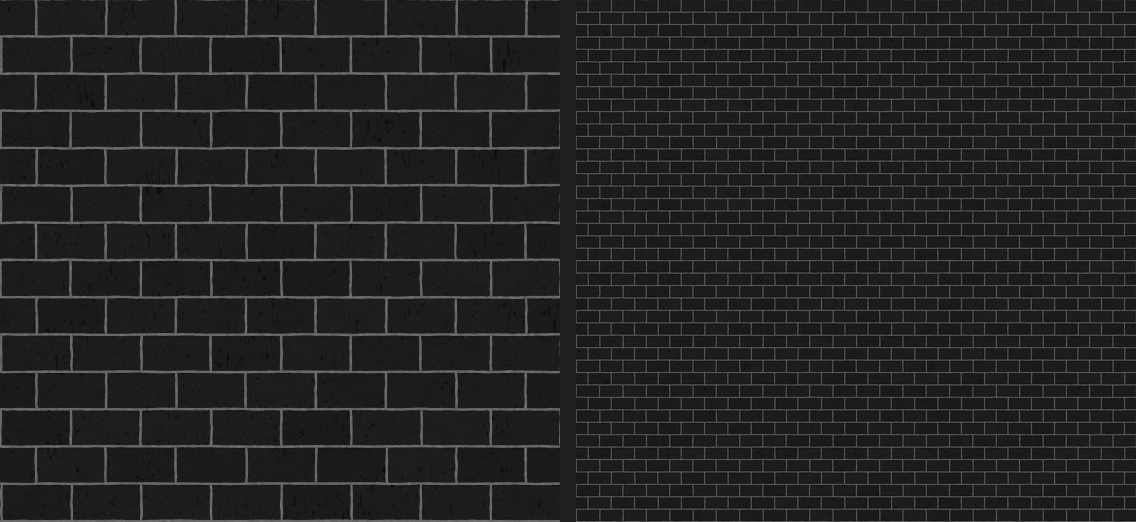
Left: one tile. Right: repeated 3 by 3.
Give the GLSL for this texture, as a Shadertoy shader.

```glsl
// Wall of dark bricks in running bond with thin grey mortar joints, seamless.
#define GRID vec2(8.0, 14.0)        // bricks across, courses up
#define SHIFT vec2(0.015, 0.026)    // joint position within a cell
#define BRICK_RATIO 0.534           // course height / brick length
#define JOINT_HALF 0.0175           // half joint width, in brick lengths
#define JOINT_JITTER 0.018          // sideways scatter of upright joints
#define EDGE_WOBBLE 0.010           // unevenness of joint edges
#define BRICK_SHADE 0.109
#define MORTAR_SHADE 0.41
#define SHADE_VARIATION 0.012       // tone spread between bricks
#define CRACK_DEPTH 0.050
#define PIT_DEPTH 0.045

float hash(vec2 p) {
    return fract(sin(dot(p, vec2(127.1, 311.7))) * 43758.5);
}

// Value noise over a lattice of 'cells' per canvas; wraps at the edges.
float noise(vec2 uv, vec2 cells, float seed) {
    vec2 p = uv * cells;
    vec2 i = floor(p), f = p - i;
    f = f * f * (3.0 - 2.0 * f);
    vec2 a = mod(i, cells), b = mod(i + 1.0, cells);
    float low = mix(hash(a + seed), hash(vec2(b.x, a.y) + seed), f.x);
    float high = mix(hash(vec2(a.x, b.y) + seed), hash(b + seed), f.x);
    return mix(low, high, f.y);
}

void mainImage(out vec4 fragColor, in vec2 fragCoord) {
    vec2 uv = fragCoord / iResolution.xy;
    vec2 p = uv * GRID - SHIFT;
    float soft = 0.65 * GRID.x / iResolution.x;

    // Level joints: signed distance to the nearest one, then the course
    float drift = noise(uv, vec2(24.0, 28.0), 3.0) - 0.5;
    float level = floor(p.y + 0.5);
    float dy = (p.y - level) * BRICK_RATIO - EDGE_WOBBLE * drift;
    float course = level + step(0.0, dy) - 1.0;

    // Upright joints: half a brick of offset on every other course
    float x = p.x - 0.5 * mod(course, 2.0);
    float upright = floor(x + 0.5);
    float scatter = hash(mod(vec2(upright, course), GRID) + 7.0) - 0.5;
    float sway = noise(uv, vec2(32.0, 56.0), 11.0) - 0.5;
    float dx = x - upright - JOINT_JITTER * scatter - EDGE_WOBBLE * sway;
    vec2 brick = mod(vec2(upright + step(0.0, dx) - 1.0, course), GRID);

    // Ragged mortar edge
    float ragged = noise(uv, vec2(160.0, 150.0), 19.0) - 0.5;
    float edge = min(abs(dx), abs(dy)) - JOINT_HALF - EDGE_WOBBLE * 0.7 * ragged;
    float mortar = 1.0 - smoothstep(-soft, soft, edge);

    // Brick face: tone per brick, soft clouding and fine grain
    float grain = noise(uv, vec2(384.0, 358.0), 23.0) - 0.5;
    float cloud = noise(uv, vec2(40.0, 42.0), 29.0) - 0.5;
    float face = BRICK_SHADE + SHADE_VARIATION * (hash(brick + 31.0) - 0.5);
    face += 0.016 * grain + 0.008 * cloud;

    // Upright hairline cracks in patches, and scattered pits
    float patches = smoothstep(0.4, 0.8, noise(uv, vec2(22.0, 20.0), 37.0));
    float crack = smoothstep(0.78, 0.97, noise(uv, vec2(256.0, 60.0), 41.0));
    float pit = smoothstep(0.84, 0.98, noise(uv, vec2(250.0, 234.0), 43.0));
    face -= CRACK_DEPTH * crack * patches + PIT_DEPTH * pit;

    // Broken dark line under the level joints, and rare pale specks
    float under = step(dy, 0.0) * (1.0 - smoothstep(0.0, 0.03, abs(dy) - JOINT_HALF));
    face -= 0.035 * under * smoothstep(0.4, 0.7, noise(uv, vec2(90.0, 28.0), 47.0));
    face += 0.12 * smoothstep(0.985, 1.0, noise(uv, vec2(200.0, 187.0), 53.0));

    // Mortar: mottled and grainy
    float mottle = noise(uv, vec2(96.0, 90.0), 59.0) - 0.5;
    float joint = MORTAR_SHADE + 0.05 * mottle + 0.05 * grain;

    fragColor = vec4(vec3(mix(max(face, 0.03), joint, mortar)), 1.0);
}
```
